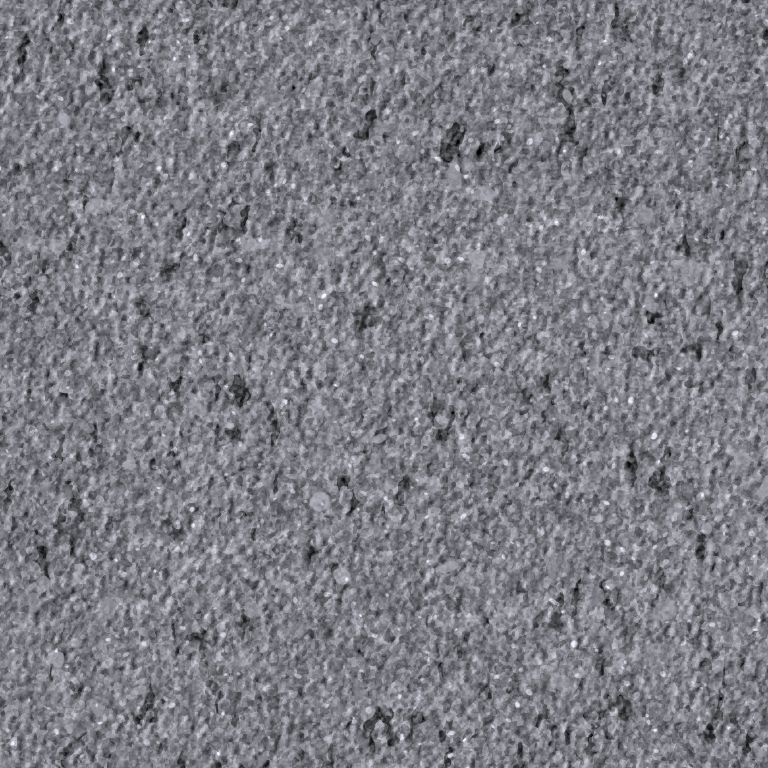
Write a WebGL 2 fragment shader that draws this texture.

```glsl
#version 300 es
precision highp float;
// Fine grey stone: two sizes of crisp cellular grains with side-lit relief,
// scattered with flat pale chips, tiny bright specks and short dark crevices
// that run mostly upright and lean slightly to the right.

uniform vec2 u_resolution;
out vec4 fragColor;

const vec3  TINT = vec3(0.985, 0.992, 1.045);
const float BASE_TONE = 0.500;
const float LEAN = 0.12;                      // sideways slant of the grain
const vec2  GRAIN_SCALE = vec2(122.0, 100.0); // grains across the canvas
const float GRAIN_CONTRAST = 0.17;
const float GRAIN_SOFTNESS = 32.0;            // higher gives crisper borders
const vec2  GRIT_SCALE = vec2(215.0, 180.0);
const float GRIT_CONTRAST = 0.21;
const float GRIT_SOFTNESS = 20.0;
const vec2  RELIEF_SCALE = vec2(135.0, 96.0);
const vec2  LIGHT_STEP = vec2(0.0044, -0.0016);
const float RELIEF_CONTRAST = 0.25;
const float DUST_SCALE = 370.0;
const float DUST_CONTRAST = 0.13;
const float MOTTLE_SCALE = 24.0;
const float MOTTLE_CONTRAST = 0.035;
const float CHIP_SCALE = 17.0;
const float CHIP_CHANCE = 0.36;
const float SPECK_SCALE = 76.0;
const float SPECK_CHANCE = 0.16;
const float SPECK_GAIN = 0.30;
const vec2  CREVICE_SCALE = vec2(98.0, 46.0);
const float CREVICE_DEPTH = 0.24;

float hash(vec2 p) {
    return fract(sin(dot(p, vec2(127.1, 311.7))) * 43758.5);
}

vec2 hash2(vec2 p) {
    return vec2(hash(p), hash(p + 57.3));
}

// Value noise centred on zero
float noise(vec2 p) {
    vec2 i = floor(p), f = fract(p);
    f = f * f * (3.0 - 2.0 * f);
    float low = mix(hash(i), hash(i + vec2(1, 0)), f.x);
    float high = mix(hash(i + vec2(0, 1)), hash(i + vec2(1, 1)), f.x);
    return mix(low, high, f.y) - 0.5;
}

// Cellular tones centred on zero, with smoothed borders
float grains(vec2 p, float softness) {
    vec2 cell = floor(p);
    float sum = 0.0, total = 0.0;
    for (int y = -1; y <= 1; y++)
    for (int x = -1; x <= 1; x++) {
        vec2 id = cell + vec2(x, y);
        vec2 d = p - id - mix(vec2(0.1), vec2(0.9), hash2(id));
        float w = exp(-softness * dot(d, d));
        sum += w * hash(id + 19.7);
        total += w;
    }
    return sum / max(total, 1e-20) - 0.5;
}

// Scattered rough ellipses: x is coverage, y is a random value of the piece
vec2 scatter(vec2 p, float chance, vec2 radii, float wobble, float soft) {
    vec2 cell = floor(p), result = vec2(0.0);
    for (int y = -1; y <= 1; y++)
    for (int x = -1; x <= 1; x++) {
        vec2 id = cell + vec2(x, y);
        if (hash(id + 8.1) > chance) continue;
        vec2 d = p - id - hash2(id + 3.4);
        float angle = 6.2832 * hash(id + 5.9);
        float c = cos(angle), s = sin(angle);
        d = mat2(c, -s, s, c) * d;
        float pick = hash(id + 31.3);
        float radius = mix(radii.x, radii.y, pick * pick);
        d.y *= mix(1.0, 1.9, hash(id + 12.6));
        float edge = length(d) - radius * (1.0 + wobble);
        float cover = 1.0 - smoothstep(-soft, soft, edge);
        if (cover > result.x) result = vec2(cover, hash(id + 44.2));
    }
    return result;
}

void main() {
    vec2 uv = gl_FragCoord.xy / min(u_resolution.x, u_resolution.y);
    vec2 slant = vec2(uv.x - LEAN * uv.y, uv.y);
    vec2 warp = vec2(noise(uv * 130.0), noise(uv * 130.0 + 71.0));

    // Grains, side-lit relief and faint mottling
    float relief = noise(slant * RELIEF_SCALE)
                 - noise((slant + LIGHT_STEP) * RELIEF_SCALE);
    float grit = GRIT_CONTRAST * grains(slant * GRIT_SCALE + 0.5 * warp, GRIT_SOFTNESS)
               + DUST_CONTRAST * noise(uv * DUST_SCALE + 13.0);
    float tone = BASE_TONE + grit + RELIEF_CONTRAST * relief
               + GRAIN_CONTRAST * grains(slant * GRAIN_SCALE + 0.7 * warp, GRAIN_SOFTNESS)
               + MOTTLE_CONTRAST * noise(uv * MOTTLE_SCALE)
               + 0.03 * noise(uv * 5.0 + 4.0);

    // Flat pale chips that calm the grain beneath them
    float wobble = 0.8 * noise(uv * 90.0 + 23.0);
    vec2 chip = scatter(uv * CHIP_SCALE, CHIP_CHANCE, vec2(0.13, 0.32), wobble, 0.03);
    float chipTone = mix(0.50, 0.66, chip.y) + 0.4 * grit;
    tone = mix(tone, chipTone, chip.x * mix(0.45, 0.85, chip.y));

    // Short dark crevices, the deep tail of upright noise in loose patches
    float pit = noise(slant * CREVICE_SCALE + 0.9 * warp + 5.0);
    float patchy = smoothstep(-0.12, 0.22, noise(uv * vec2(31.0, 22.0) + 37.0));
    float crevice = (1.0 - smoothstep(-0.34, -0.17, pit)) * patchy;
    tone -= CREVICE_DEPTH * crevice * (1.0 - 0.8 * chip.x);

    // Bright mineral specks
    vec2 speck = scatter(uv * SPECK_SCALE, SPECK_CHANCE, vec2(0.16, 0.38), 0.0, 0.11);
    tone += SPECK_GAIN * speck.x * mix(0.3, 1.0, speck.y);

    fragColor = vec4(clamp(tone * TINT, 0.0, 1.0), 1.0);
}
```
